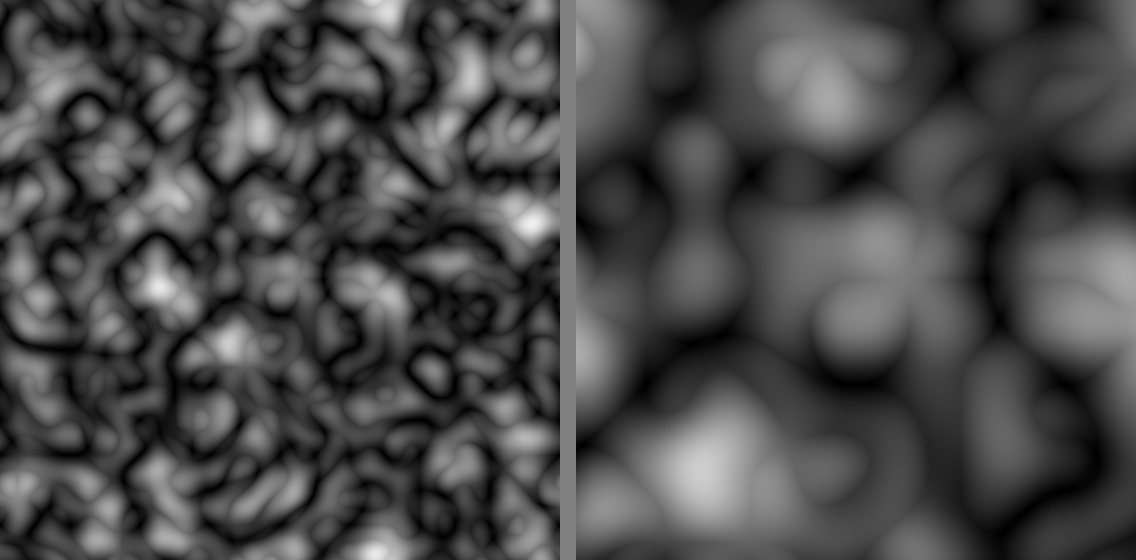
Left: the whole. Right: its middle third, enlarged.
Reproduce this texture procedurally as a Shadertoy shader.

```glsl
// Soft grey turbulence: smoky cells divided by dark, winding veins.
// Two octaves of wrapping gradient noise are folded at zero with abs
// and summed, so each zero crossing becomes a dark crease.

const int   BASE_CELLS   = 8;      // lattice cells across the canvas
const int   OCTAVES      = 2;
const float GAIN         = 0.5;    // weight of each finer octave
const float BRIGHTNESS   = 0.89;
const float CREASE_ROUND = 0.008;  // rounds the bottom of each fold
const vec2  LATTICE_SHIFT = vec2(0.0, 0.0625);
const uint  SEED         = 37u;
const float EIGHTH_TURN  = 0.785398;

// Integer hash of a lattice point
uint hash(uvec2 p, uint seed) {
    uint h = p.x * 1597u + p.y * 51749u + seed * 7919u;
    h = h * 747796405u + 2891336453u;
    h = ((h >> ((h >> 28u) + 4u)) ^ h) * 277803737u;
    return (h >> 22u) ^ h;
}

// One of eight gradients: four along the axes, four diagonal
vec2 gradient(ivec2 corner, int cells, uint seed) {
    ivec2 wrapped = (corner + cells) % cells;
    float angle = float(hash(uvec2(wrapped), seed) & 7u) * EIGHTH_TURN;
    return round(vec2(cos(angle), sin(angle)));
}

// Gradient noise that repeats after the given number of cells
float wrappedNoise(vec2 p, int cells, uint seed) {
    ivec2 cell = ivec2(floor(p));
    vec2 f = fract(p);
    vec2 fade = f * f * f * (f * (f * 6.0 - 15.0) + 10.0);
    vec2 right = vec2(1.0, 0.0);
    vec2 up = vec2(0.0, 1.0);
    float a = dot(gradient(cell, cells, seed), f);
    float b = dot(gradient(cell + ivec2(1, 0), cells, seed), f - right);
    float c = dot(gradient(cell + ivec2(0, 1), cells, seed), f - up);
    float d = dot(gradient(cell + ivec2(1, 1), cells, seed), f - right - up);
    return mix(mix(a, b, fade.x), mix(c, d, fade.x), fade.y);
}

// Absolute value with a slightly rounded crease
float softFold(float n) {
    return sqrt(n * n + CREASE_ROUND * CREASE_ROUND) - CREASE_ROUND;
}

float turbulence(vec2 uv) {
    float sum = 0.0;
    float weight = 1.0;
    int cells = BASE_CELLS;
    for (int i = 0; i < OCTAVES; i++) {
        sum += weight * softFold(wrappedNoise(uv * float(cells), cells, SEED + uint(i)));
        weight *= GAIN;
        cells *= 2;
    }
    return sum;
}

void mainImage(out vec4 fragColor, in vec2 fragCoord) {
    vec2 uv = fragCoord / iResolution.xy + LATTICE_SHIFT;
    float grey = clamp(BRIGHTNESS * turbulence(uv), 0.0, 1.0);
    fragColor = vec4(vec3(grey), 1.0);
}
```
